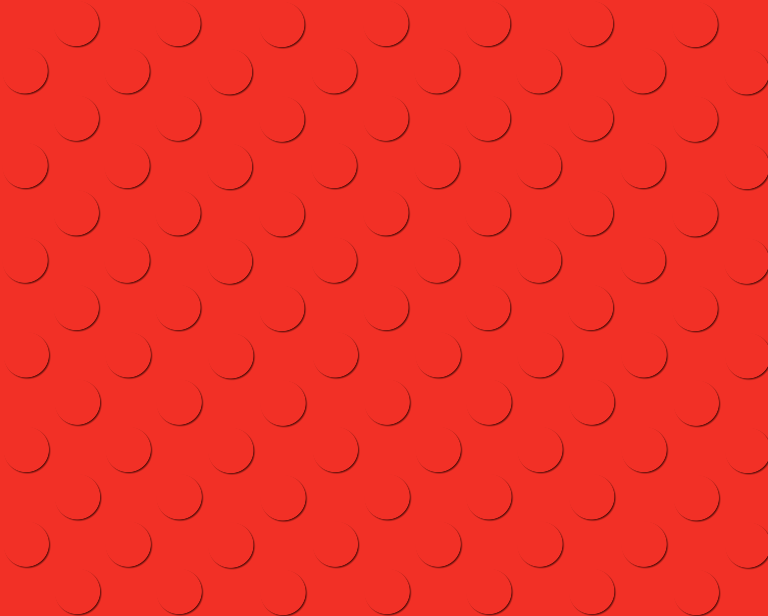
Reproduce this pattern procedurally as a Shadertoy shader.

```glsl
// Staggered rows of flat red discs, each lifted off a red sheet of the same
// colour by a thin soft shadow at its lower right. A shadow is a blurred, shifted
// disc seen only outside its own disc; lengths are fractions of canvas width.

const vec3 SHEET_COLOR  = vec3(0.95, 0.19, 0.15);
const vec3 SHADOW_COLOR = vec3(0.30, 0.035, 0.02);

const vec2  HALF_STEP  = vec2(0.06712, 0.06163);  // half column pitch, row pitch
const vec2  FIRST_DISC = vec2(0.0313, 0.0305);    // from the upper left corner
const float RADIUS     = 0.02956;

const vec2  SHADOW_SHIFT  = vec2(0.0016, 0.0016); // right and down
const float SHADOW_BLUR   = 0.0022;
const float SHADOW_SHRINK = 0.0004;

const float COLUMN_SWAY  = 0.0012;  // slow sideways drift of the columns
const float SWAY_PERIOD  = 6.8;
const float COLUMN_DROP  = 0.0013;  // some columns sit slightly low
const float DROP_PERIOD  = 9.0;
const float ROW_SLIP     = 0.0016;  // lower rows sit slightly to the right
const float FIRST_SLIPPED_ROW = 7.0;

const float TAU = 6.2831853;

// Centre of the disc at a lattice cell, with its small misalignments.
vec2 discCenter(vec2 cell) {
    vec2 center = FIRST_DISC + cell * HALF_STEP;
    center.x += COLUMN_SWAY * cos(TAU * cell.x / SWAY_PERIOD);
    center.x += ROW_SLIP * step(FIRST_SLIPPED_ROW, cell.y);
    center.y += COLUMN_DROP * step(cos(TAU * cell.x / DROP_PERIOD), -0.9);
    return center;
}

// Shadow strength around a disc; p is relative to the disc centre.
float discShadow(vec2 p, float pixel) {
    float outside = smoothstep(-0.5 * pixel, 0.5 * pixel, length(p) - RADIUS);
    float d = length(p - SHADOW_SHIFT) - (RADIUS - SHADOW_SHRINK);
    return outside * (1.0 - smoothstep(-SHADOW_BLUR, SHADOW_BLUR, d));
}

void mainImage(out vec4 fragColor, in vec2 fragCoord) {
    // Canvas position measured right and down from the upper left corner
    float pixel = 1.0 / iResolution.x;
    vec2 p = vec2(fragCoord.x, iResolution.y - fragCoord.y) * pixel;
    vec2 lattice = (p - FIRST_DISC) / HALF_STEP;

    // Nearest disc in this row and in the rows above and below
    float shadow = 0.0;
    for (int i = -1; i <= 1; i++) {
        float row = floor(lattice.y + 0.5) + float(i);
        if (row < 0.0) continue;
        float stagger = 1.0 - mod(row, 2.0);
        float column = 2.0 * floor((lattice.x - stagger) * 0.5 + 0.5) + stagger;
        shadow = max(shadow, discShadow(p - discCenter(vec2(column, row)), pixel));
    }

    fragColor = vec4(mix(SHEET_COLOR, SHADOW_COLOR, shadow), 1.0);
}
```
